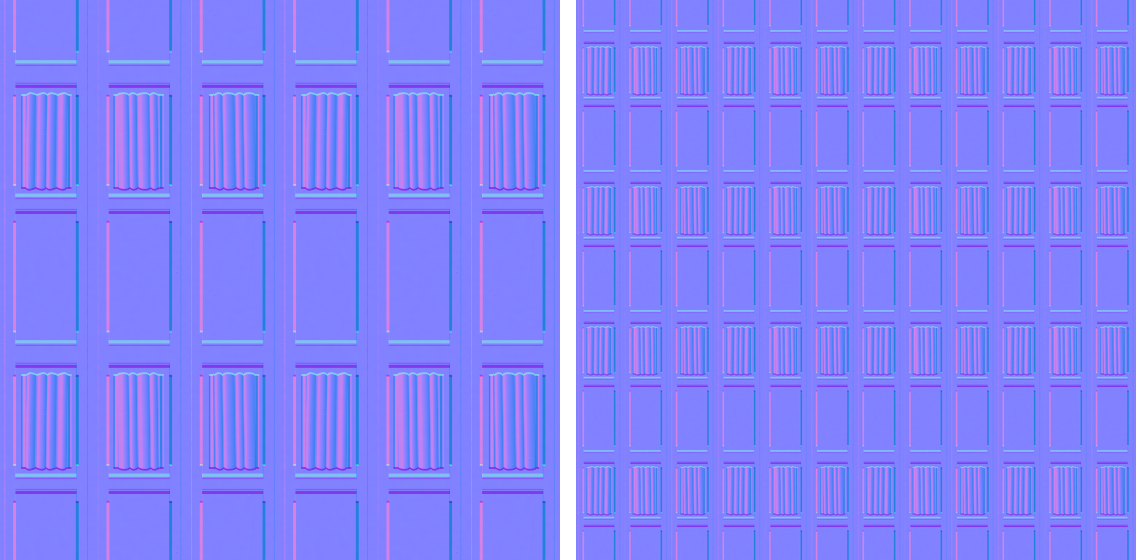
Left, the tile; right, the same tile 2 across and 2 down.
This texture map is drawn by a Shadertoy shader. Its source:

```glsl
// Normal map of panelled doors: six columns across, two courses down, each
// course a short panel holding a fluted insert above a tall flat panel.
// Box-filtered bands add up surface slopes, which are encoded as a normal.

const float SIZE = 768.0;                 // layout units across the canvas
const vec2 CELL = vec2(128.0, 384.0);     // one column of one course
const float TILE = 384.0;                 // three varied columns
const float PI = 3.14159265;

float hash(vec2 p) {
    vec3 q = fract(vec3(p.xyx) * 0.1031);
    q += dot(q, q.yzx + 33.33);
    return fract((q.x + q.y) * q.z);
}

vec2 latticeGradient(vec2 cell, vec2 period) {
    float angle = 2.0 * PI * hash(mod(cell, period) + 7.0);
    return vec2(cos(angle), sin(angle));
}

// Gradient noise that wraps after a whole number of lattice cells.
float wrapNoise(vec2 p, vec2 period) {
    vec2 i = floor(p), f = fract(p), e = vec2(1.0, 0.0);
    vec2 w = f * f * f * (f * (f * 6.0 - 15.0) + 10.0);
    float a = dot(latticeGradient(i, period), f);
    float b = dot(latticeGradient(i + e.xy, period), f - e.xy);
    float c = dot(latticeGradient(i + e.yx, period), f - e.yx);
    float d = dot(latticeGradient(i + e.xx, period), f - e.xx);
    return mix(mix(a, b, w.x), mix(c, d, w.x), w.y);
}

// Pixel coverage of the interval from a to b.
float band(float x, float a, float b, float px) {
    return clamp((x - a) / px + 0.5, 0.0, 1.0) - clamp((x - b) / px + 0.5, 0.0, 1.0);
}

// Recessed panel; p.y runs downward from its top edge.
vec2 panelSlope(vec2 p, float height, float px) {
    float across = band(p.x, 21.0, 105.0, px);
    float down = band(p.y, 17.0, height - 18.0, px);
    float sides = band(p.x, 18.0, 22.0, px) + band(p.x, 104.0, 108.0, px);
    vec2 s = vec2(0.0);
    // Side bevels with mitred ends
    s.x += down * (0.66 * band(p.x, 18.0, 22.0, px) - 0.74 * band(p.x, 104.0, 108.0, px));
    s.y += sides * 0.5 * (band(p.y, height - 19.5, height - 17.0, px) - band(p.y, 16.0, 18.5, px));
    // Head and sill mouldings, each with a fine outer groove
    s.y += across * (0.48 * band(p.y, height - 6.5, height - 2.0, px) - 0.56 * band(p.y, 2.3, 6.5, px));
    s.y -= across * 0.45 * (band(p.y, -0.5, 0.6, px) + band(p.y, height, height + 1.0, px));
    // Hairline joints beside the bevels
    float joint = band(p.y, 0.0, height, px) * (1.0 - down);
    s.x += joint * (0.2 * band(p.x, 21.0, 22.0, px) - 0.4 * band(p.x, 104.3, 105.3, px));
    return s;
}

// Raised insert of uneven concave flutes with scalloped ends.
vec2 fluteSlope(vec2 p, float column, float px) {
    float tilt = (hash(vec2(column, 3.0)) - 0.5) * 0.05;
    float t = (p.x - 35.5 + tilt * (p.y - 94.0)) / 57.0;
    float u = 4.0 * t + 0.12 * sin(4.0 * PI * t + 2.1 * column);
    float f = fract(u), core = band(t, 0.0, 1.0, px / 57.0);
    float ridge = 0.2 + 0.25 * hash(vec2(floor(u), column + 11.0));
    float pxf = px / 14.0;

    // Flat right-facing ridge, then a hollow turning from right to left
    float face = band(f, 0.0, ridge, pxf);
    float hollow = mix(0.3, -0.64, clamp((f - ridge) / (1.0 - ridge), 0.0, 1.0));
    float crease = smoothstep(0.0, pxf, min(f, 1.0 - f));
    float slope = core * crease * mix(hollow, 0.5, face);

    // Rim on both sides
    slope += 0.55 * band(p.x, 31.3, 35.0, px) - 0.65 * band(p.x, 29.0, 30.7, px);
    slope += 0.6 * band(p.x, 96.7, 98.0, px) - 0.6 * band(p.x, 92.8, 96.0, px);

    float rise = core * 10.0 * f * (1.0 - f);
    float top = 29.5 - rise, bottom = 158.5 + rise;
    float body = band(p.y, top + 1.5, bottom - 1.5, px);
    float width = band(p.x, 29.0, 98.0, px);
    float ends = 0.58 * band(p.y, top - 0.5, top + 2.0, px) - 0.6 * band(p.y, bottom - 2.0, bottom + 0.5, px);
    return vec2(slope * body, ends * width);
}

// Small dents scattered over the wrapping tile.
vec2 dentSlope(vec2 p, float px) {
    vec2 s = vec2(0.0);
    for (float i = 0.0; i < 12.0; i++) {
        vec2 centre = TILE * vec2(hash(vec2(i, 21.0)), hash(vec2(i, 47.0)));
        vec2 d = mod(p - centre + 0.5 * TILE, TILE) - 0.5 * TILE;
        float radius = 0.5 + 0.5 * hash(vec2(i, 5.0));
        s -= 0.4 * d / (length(d) + 0.3) * (1.0 - smoothstep(radius - px, radius + px, length(d)));
    }
    return s;
}

void mainImage(out vec4 fragColor, in vec2 fragCoord) {
    vec2 uv = fragCoord / iResolution.xy;
    float px = SIZE / min(iResolution.x, iResolution.y);
    vec2 p = vec2(uv.x, 1.0 - uv.y) * SIZE - vec2(0.0, 100.0);
    vec2 tile = mod(p, TILE), local = mod(p, CELL);
    float column = floor(tile.x / CELL.x);
    float shift = column < 0.5 ? 0.0 : (column < 1.5 ? -1.5 : 1.5);

    // Panels and insert
    vec2 slope = panelSlope(local - vec2(0.0, 14.0), 158.0, px);
    slope += panelSlope(local - vec2(0.0, 187.0), 186.0, px);
    slope += fluteSlope(local - vec2(shift, 0.0), column, px);

    // Joints between boards, broken by wear
    float wear = wrapNoise(tile / TILE * vec2(6.0, 48.0), vec2(6.0, 48.0));
    float seam = abs(column - 1.0) > 0.5 ? 0.5 : 0.16;
    slope.x += (seam + 0.3 * wear) * band(local.x, 6.2, 7.2, px);
    slope.x -= (0.36 + 0.2 * wear) * band(local.x, 119.5, 120.6, px);

    // Faint grain, dents and one long scratch per tile
    vec2 grain = vec2(48.0, 24.0);
    slope += 0.018 * vec2(wrapNoise(tile / TILE * grain, grain), wrapNoise(tile / TILE * grain.yx, grain.yx));
    slope += dentSlope(tile, px);
    float scratch = tile.x - 351.0 + 0.11 * (tile.y - 206.0);
    slope.x -= 0.07 * band(scratch, -0.5, 0.5, px) * band(tile.y, 206.0, 313.0, px);

    slope *= min(1.0, 0.9 / max(length(slope), 0.001));
    vec3 normal = vec3(slope, sqrt(1.0 - dot(slope, slope)));
    fragColor = vec4(clamp(0.508 + 0.5 * normal, 0.0, 1.0), 1.0);
}
```
